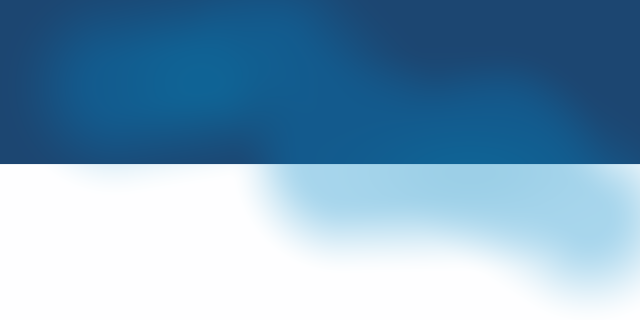
Reproduce this background procedurally as a Shadertoy shader.

```glsl
// Soft blurred glows across a navy panel above a white panel.

const float SEAM = 0.487;

const vec3 NAVY      = vec3(0.110, 0.275, 0.445);
const vec3 BLUE      = vec3(0.075, 0.350, 0.550);
const vec3 BLUE_CORE = vec3(0.060, 0.390, 0.585);
const vec3 WHITE     = vec3(0.998, 0.998, 1.000);
const vec3 SKY       = vec3(0.660, 0.840, 0.928);
const vec3 SKY_CORE  = vec3(0.610, 0.812, 0.905);

float segmentDistance(vec2 p, vec2 a, vec2 b) {
    vec2 ab = b - a;
    float along = clamp(dot(p - a, ab) / dot(ab, ab), 0.0, 1.0);
    return length(p - a - ab * along);
}

// Full strength inside the inner radius, fading to zero at the outer one.
float capsuleGlow(vec2 p, vec2 a, vec2 b, float inner, float outer) {
    return 1.0 - smoothstep(inner, outer, segmentDistance(p, a, b));
}

float spotGlow(vec2 p, vec2 center, vec2 radius) {
    vec2 q = (p - center) / radius;
    return exp(-dot(q, q));
}

// Soft union of two coverages.
float blend(float a, float b) {
    return 1.0 - (1.0 - a) * (1.0 - b);
}

float glowMask(vec2 p) {
    float left     = capsuleGlow(p, vec2(0.36, 0.73), vec2(0.66, 0.78), 0.05, 0.36);
    float diagonal = capsuleGlow(p, vec2(0.88, 0.84), vec2(1.10, 0.60), 0.03, 0.33);
    float middle   = capsuleGlow(p, vec2(1.07, 0.49), vec2(1.56, 0.50), 0.10, 0.36);
    float right    = capsuleGlow(p, vec2(1.56, 0.50), vec2(1.84, 0.32), 0.05, 0.35);
    return blend(blend(left, diagonal), blend(middle, right));
}

void mainImage(out vec4 fragColor, in vec2 fragCoord) {
    // Canvas units: x spans 0 to 2, y spans 0 to 1.
    vec2 p = fragCoord / iResolution.xy * vec2(2.0, 1.0);
    float mask = glowMask(p);

    // Brighter cores inside the glows.
    float core = blend(spotGlow(p, vec2(0.63, 0.74), vec2(0.25, 0.20)),
                       spotGlow(p, vec2(1.47, 0.46), vec2(0.32, 0.14)));

    vec3 upper = mix(NAVY, mix(BLUE, BLUE_CORE, core), mask);
    vec3 lower = mix(WHITE, mix(SKY, SKY_CORE, core), mask);

    // Antialiased seam between the panels.
    float pixel = 1.0 / iResolution.y;
    float above = smoothstep(-0.5 * pixel, 0.5 * pixel, p.y - SEAM);
    fragColor = vec4(mix(lower, upper, above), 1.0);
}
```
